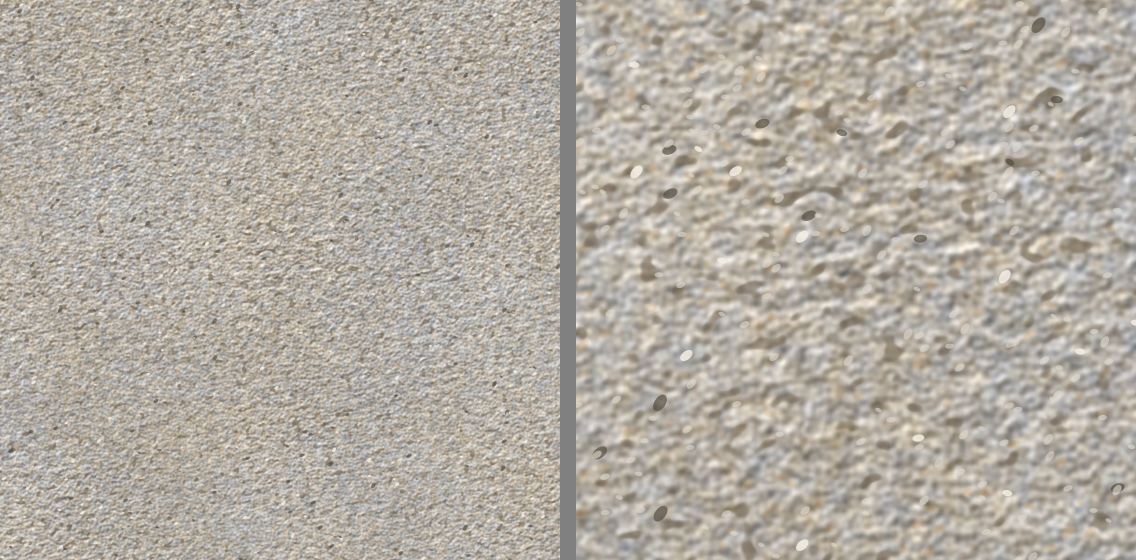
Left: the whole. Right: its middle third, enlarged.
Write a WebGL 1 fragment shader that draws this texture.

```glsl
precision highp float;
uniform vec2 u_resolution;

vec2 hash2(vec2 p) {
  vec3 q = fract(p.xyx * vec3(0.1031, 0.1030, 0.0973));
  q += dot(q, q.yzx + 33.33);
  return fract((q.xx + q.yz) * q.zy);
}

float gradientDot(vec2 cell, vec2 offset) {
  float angle = 6.2832 * hash2(cell).x;
  return dot(vec2(cos(angle), sin(angle)), offset);
}

float noise(vec2 p) {
  vec2 i = floor(p), f = fract(p);
  vec2 u = f * f * f * (f * (f * 6.0 - 15.0) + 10.0);
  vec2 e = vec2(1.0, 0.0);
  return mix(mix(gradientDot(i, f), gradientDot(i + e, f - e), u.x),
             mix(gradientDot(i + e.yx, f - e.yx), gradientDot(i + 1.0, f - 1.0), u.x), u.y);
}

// Grain height, slightly stretched along a shallow diagonal
float height(vec2 p) {
  vec2 q = mat2(0.84, -0.22, 0.12, 1.04) * p;
  return 0.6 * noise(q * 92.0 + 17.3) + 0.45 * noise(q * 178.0 + 71.6);
}

// Coverage of scattered, tilted oval flecks; size is in cells
float flecks(vec2 p, float frequency, float density, float size, float seed) {
  vec2 q = p * frequency + seed;
  vec2 cell = floor(q);
  float edge = 0.7 * frequency / u_resolution.y;
  float cover = 0.0;
  for (int y = -1; y <= 1; y++) {
    for (int x = -1; x <= 1; x++) {
      vec2 c = cell + vec2(float(x), float(y));
      vec2 shape = hash2(c + 57.0);
      vec2 d = q - c - 0.1 - 0.8 * hash2(c);
      float tilt = (shape.y - 0.35) * 1.6;
      d = mat2(cos(tilt), -sin(tilt), sin(tilt), cos(tilt)) * d;
      float radius = size * mix(0.5, 1.0, shape.y);
      float inside = 1.0 - smoothstep(-edge, edge, length(d * vec2(0.75, 1.25)) - radius);
      cover = max(cover, inside * step(shape.x, density));
    }
  }
  return cover;
}

void main() {
  vec2 p = gl_FragCoord.xy / u_resolution.y;

  // Broad weathering: brightness, stain and roughness
  float cloud = noise(p * 3.1 + 4.7) + 0.7 * noise(p * 8.3 + 21.4) + 0.5 * noise(p * 19.0 + 9.2);
  float stain = noise(p * 3.7 + 31.8) + 0.7 * noise(p * 11.0 + 43.1) + 0.6 * noise(p * 27.0 + 5.5);
  float rough = clamp(0.55 + 0.35 * (p.y - 0.5) + 0.8 * noise(p * 4.3 + 61.2), 0.2, 1.0);

  // Fine grain lit from above
  float relief = height(p) - height(p + vec2(-0.0012, 0.0028));
  float tone = 0.685 + 0.045 * cloud + 0.1 * noise(p * 52.0 + 13.9);
  tone += 0.15 * height(p) + 0.12 * noise(p * 225.0 + 3.4);
  tone += relief * mix(0.22, 0.36, rough);

  // Blue-grey to tan shift
  float warmth = 0.4 * stain + 0.7 * noise(p * 63.0 + 27.7) + 0.5 * noise(p * 130.0 + 8.1);
  vec3 color = tone + vec3(0.021, 0.0, -0.032) + warmth * vec3(0.045, 0.0, -0.075);

  // Ochre grains
  float ochre = flecks(p, 84.0, 0.16, 0.3, 11.0);
  color = mix(color, vec3(0.76, 0.65, 0.51) + 0.6 * (tone - 0.68), 0.5 * ochre);

  // Brown pits, denser in rough areas
  float pit = noise(p * vec2(66.0, 84.0) + p.yx * vec2(12.0, -20.0) + 38.6);
  pit = smoothstep(0.24, 0.5, pit + 0.12 * (rough - 0.55) - 0.25 * relief);
  color = mix(color, vec3(0.44, 0.38, 0.3), 0.55 * pit);
  color = mix(color, vec3(0.3, 0.27, 0.22), 0.65 * flecks(p, 62.0, 0.035, 0.26, 83.0));

  // Pale mineral glints
  color = mix(color, vec3(0.88, 0.86, 0.82), 0.6 * flecks(p, 118.0, 0.1, 0.32, 47.0));
  color = mix(color, vec3(0.96, 0.94, 0.9), 0.85 * flecks(p, 58.0, 0.035, 0.21, 29.0));

  gl_FragColor = vec4(clamp(color, 0.0, 1.0), 1.0);
}
```
